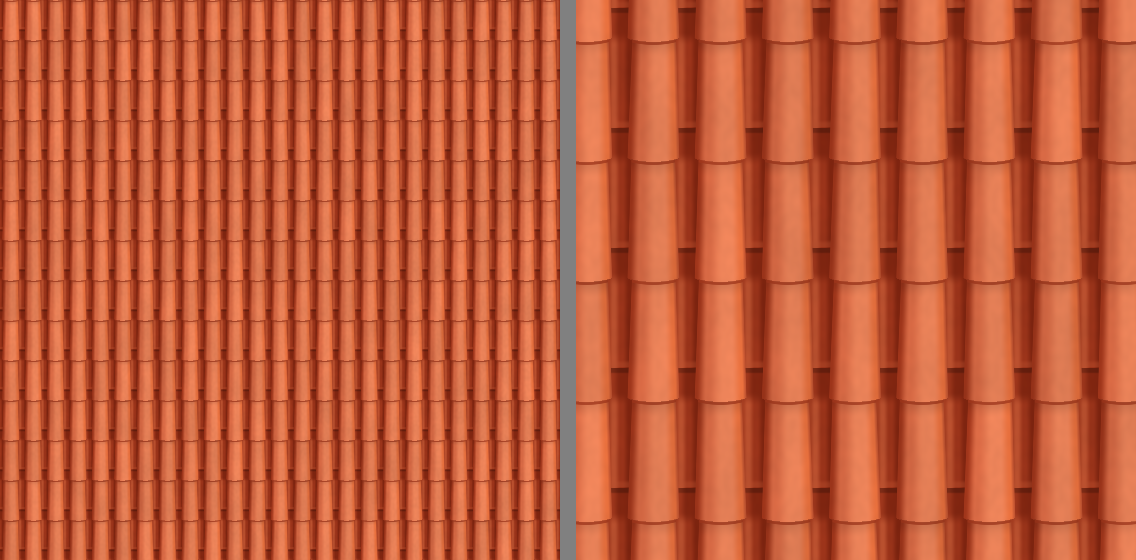
Left, the full canvas; right, a detail of the centre.
A WebGL 2 fragment shader for this texture:

```glsl
#version 300 es
precision highp float;
// Terracotta roof: rows of tapered barrel tiles over shaded channel tiles.
// Each cell holds one cover tile shaded by a colour ramp across its width;
// the gap between covers shows the channel, its lip and the cast shadows.

#define GRID vec2(25.0, 14.0)   // tiles across and down
#define CENTER 0.485            // cover axis within a cell
#define HALF_BOTTOM 0.385       // cover half width at its lower end
#define HALF_TOP 0.325          // cover half width at its upper end
#define BEND 0.03               // curve of the lower end
#define LIP_HEIGHT 0.27         // channel lip above the cover joint
#define JOINT_WIDTH 0.022       // thickness of the joint line
#define TILE_VARIATION 0.035    // brightness change between tiles
#define LEAN 0.012              // sideways tilt of single tiles
#define MOTTLE 0.05             // strength of the clay stains
#define GRAIN 0.03              // strength of the fine grain

uniform vec2 u_resolution;
out vec4 fragColor;

const vec3 CLAY_LIGHT = vec3(0.90, 0.50, 0.34);
const vec3 CLAY_WARM  = vec3(0.87, 0.42, 0.23);
const vec3 CLAY_MID   = vec3(0.82, 0.40, 0.26);
const vec3 CLAY_DUSK  = vec3(0.72, 0.31, 0.18);
const vec3 CLAY_SHADE = vec3(0.60, 0.20, 0.10);
const vec3 CLAY_DEEP  = vec3(0.49, 0.14, 0.06);

vec2 hash2(vec2 p) {
    vec3 q = fract(vec3(p.xyx) * vec3(0.1031, 0.1030, 0.0973));
    q += dot(q, q.yzx + 33.33);
    return fract((q.xx + q.yz) * q.zy);
}

// Gradient noise that wraps after a whole number of lattice cells
float gradientAt(vec2 cell, vec2 offset, vec2 period) {
    float angle = 6.28318 * hash2(mod(cell, period) + 7.0).x;
    return dot(vec2(cos(angle), sin(angle)), offset);
}

float noise(vec2 uv, vec2 period) {
    vec2 p = uv * period, i = floor(p), f = p - i;
    vec2 w = f * f * f * (f * (f * 6.0 - 15.0) + 10.0);
    vec2 e = vec2(1.0, 0.0);
    return mix(
        mix(gradientAt(i, f, period), gradientAt(i + e, f - e, period), w.x),
        mix(gradientAt(i + e.yx, f - e.yx, period),
            gradientAt(i + 1.0, f - 1.0, period), w.x), w.y);
}

// Rounded cover, lit from the right; t runs from -1 to 1 across it
vec3 coverColor(float t) {
    vec3 c = mix(CLAY_SHADE, CLAY_MID, smoothstep(-0.95, -0.55, t));
    c = mix(c, CLAY_LIGHT, smoothstep(-0.5, 0.1, t));
    c = mix(c, CLAY_WARM, smoothstep(0.45, 0.85, t));
    return mix(c, CLAY_DUSK, smoothstep(0.85, 1.0, t));
}

// Channel between covers; g is the distance from the middle of the gap
vec3 channelColor(float g, float y, float pixel) {
    vec3 c = mix(CLAY_DUSK, CLAY_SHADE, smoothstep(-0.08, 0.01, g));
    c = mix(c, CLAY_DEEP, smoothstep(0.04, 0.14, g));
    c = mix(c, CLAY_SHADE, 0.6 * smoothstep(-0.10, -0.16, g));
    float v = fract(y - LIP_HEIGHT);
    // Shadow below the lip, then the thin dark edge and its lit rim
    c = mix(c, mix(CLAY_SHADE, CLAY_DEEP, smoothstep(-0.12, 0.0, g)),
            0.9 * smoothstep(0.68, 0.80, v));
    float edge = smoothstep(0.955 - pixel, 0.965, v) * smoothstep(1.0, 1.0 - pixel, v);
    c *= 1.0 - 0.22 * edge;
    float rim = smoothstep(0.0, pixel, v) * (1.0 - smoothstep(0.03, 0.07, v));
    return mix(c, CLAY_DUSK, 0.35 * rim);
}

void main() {
    vec2 uv = gl_FragCoord.xy / u_resolution;
    vec2 p = uv * GRID;
    vec2 pixel = GRID / u_resolution;

    // Column and row of the cover, its lower end bowed downwards
    float column = floor(p.x - CENTER + 0.5);
    float s = p.x - CENTER - column;
    float bow = s / HALF_BOTTOM;
    float y = p.y - BEND * (min(bow * bow, 1.0) - 0.5);
    float row = floor(y), v = y - row;
    vec2 variation = hash2(mod(vec2(column, row), GRID)) - 0.5;

    // Tapered outline, blended over one pixel at the joint
    float join = smoothstep(1.0 - pixel.y, 1.0, v);
    float halfWidth = mix(mix(HALF_BOTTOM, HALF_TOP, v), HALF_BOTTOM, join);
    float x = s + 2.0 * LEAN * variation.x * v * (1.0 - join);
    float cover = 1.0 - smoothstep(-0.5, 0.5, (abs(x) - halfWidth) / pixel.x);

    // Cover shading with the joint line and soft shadow under the tile above
    vec3 clay = coverColor(x / halfWidth);
    clay *= 1.0 - 0.10 * smoothstep(0.86, 1.0, v);
    float joint = smoothstep(1.0 - JOINT_WIDTH - pixel.y, 1.0 - JOINT_WIDTH, v);
    joint *= 1.0 - 0.5 * join;
    clay = mix(clay, CLAY_SHADE, 0.75 * joint);
    clay *= 1.0 + 2.0 * TILE_VARIATION * variation.y;

    float g = s - sign(s) * 0.5;
    vec3 color = mix(channelColor(g, p.y, pixel.y), clay, cover);

    // Fired clay stains and grain
    color *= 1.0 + MOTTLE * noise(uv, vec2(50.0, 28.0))
                 + GRAIN * noise(uv, vec2(200.0, 140.0));
    fragColor = vec4(color, 1.0);
}
```
